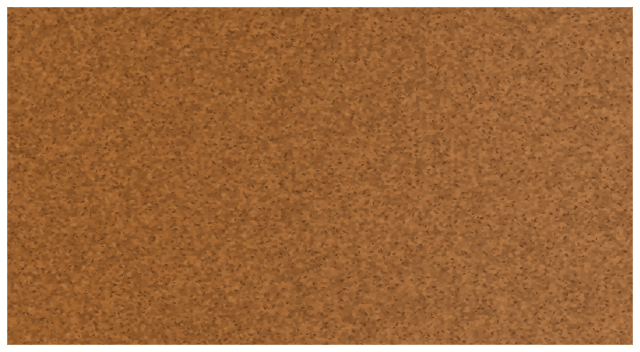
A WebGL 1 fragment shader for this texture:

```glsl
precision highp float;
// Fine-grained cork board with dark flecks and pale chips, inside a thin white margin.

uniform vec2 u_resolution;

// Colours
const vec3 MARGIN_WHITE = vec3(1.0, 1.0, 0.995);
const vec3 CORK_WARM    = vec3(0.592, 0.365, 0.172);
const vec3 CORK_DUSTY   = vec3(0.622, 0.408, 0.232);
const vec3 FLECK_DARK   = vec3(0.33, 0.18, 0.08);
const vec3 CHIP_PALE    = vec3(0.75, 0.53, 0.31);

// Layout, in canvas heights
const float MARGIN     = 0.0205;
const float EDGE_WIDTH = 0.0040;

// Grain: cells per canvas height, softness and contrast
const vec2  FINE_CELLS      = vec2(100.0, 125.0);
const vec2  COARSE_CELLS    = vec2(48.0, 62.0);
const float GRAIN_SHARPNESS = 9.0;
const float FINE_CONTRAST   = 0.23;
const float COARSE_CONTRAST = 0.09;

// Scattered pieces: cells per height, share of filled cells, strength
const float FLECK_CELLS    = 66.0;
const float FLECK_SHARE    = 0.42;
const float FLECK_STRENGTH = 0.60;
const float CHIP_CELLS     = 52.0;
const float CHIP_SHARE     = 0.30;
const float CHIP_STRENGTH  = 0.50;

vec3 hash3(vec2 cell) {
  vec3 q = fract(cell.xyx * vec3(0.1031, 0.1030, 0.0973));
  q += dot(q, q.yxz + 33.33);
  return fract((q.xxy + q.yzz) * q.zyx);
}

// Cellular noise: each cell has its own tone, with softly blended borders.
float grainTone(vec2 p) {
  vec2 base = floor(p);
  float total = 0.0;
  float weights = 0.0;
  for (int j = -1; j <= 1; j++) {
    for (int i = -1; i <= 1; i++) {
      vec2 cell = base + vec2(float(i), float(j));
      vec3 h = hash3(cell);
      vec2 d = cell + 0.1 + 0.8 * h.xy - p;
      float w = exp(-GRAIN_SHARPNESS * dot(d, d));
      total += w * h.z;
      weights += w;
    }
  }
  return total / weights - 0.5;
}

// Sparse soft ellipses with random size and mostly level direction.
float scatter(vec2 p, float share, float size) {
  vec2 base = floor(p);
  float mask = 0.0;
  for (int j = -1; j <= 1; j++) {
    for (int i = -1; i <= 1; i++) {
      vec2 cell = base + vec2(float(i), float(j));
      vec3 place = hash3(cell + 17.0);
      vec3 form = hash3(cell + 251.0);
      vec2 d = p - cell - place.xy;
      float angle = (form.x - 0.5) * 2.4;
      float c = cos(angle);
      float s = sin(angle);
      d = vec2(c * d.x + s * d.y, c * d.y - s * d.x);
      d /= size * mix(0.65, 1.25, form.y) * vec2(1.45, 0.8);
      float piece = 1.0 - smoothstep(0.35, 1.3, length(d));
      mask = max(mask, piece * step(place.z, share) * mix(0.4, 1.0, form.z));
    }
  }
  return mask;
}

// Broad uneven staining from layered sines.
float staining(vec2 p) {
  return sin(p.x * 4.1 + 1.3 * sin(p.y * 3.7)) * 0.5
       + sin(p.y * 6.3 - p.x * 2.2 + 0.8) * 0.3
       + sin(p.x * 11.0 + p.y * 8.0) * 0.2;
}

vec3 corkColour(vec2 p, float aspect) {
  // Base tint drifts from warm at upper left to dusty at lower right.
  float drift = smoothstep(0.15, 1.0, p.x / aspect + 0.15 * (0.5 - p.y));
  vec3 colour = mix(CORK_WARM, CORK_DUSTY, drift);
  colour *= 1.0 + 0.012 * staining(p);

  // Packed grains, with lighter grains slightly less saturated.
  float tone = FINE_CONTRAST * grainTone(p * FINE_CELLS)
             + COARSE_CONTRAST * grainTone(p * COARSE_CELLS + 91.0);
  colour *= 1.0 + tone * vec3(1.0, 1.15, 1.4);

  // Pale chips below, dark flecks on top.
  float chips = scatter(p * CHIP_CELLS + 400.0, CHIP_SHARE, 0.30);
  float flecks = scatter(p * FLECK_CELLS, FLECK_SHARE, 0.27);
  colour = mix(colour, CHIP_PALE, CHIP_STRENGTH * chips);
  return mix(colour, FLECK_DARK, FLECK_STRENGTH * flecks);
}

void main() {
  vec2 p = gl_FragCoord.xy / u_resolution.y;
  float aspect = u_resolution.x / u_resolution.y;

  // Signed distance to the board edge, positive inside.
  vec2 inset = min(p, vec2(aspect, 1.0) - p) - MARGIN;
  float board = smoothstep(-0.5 * EDGE_WIDTH, 0.5 * EDGE_WIDTH, min(inset.x, inset.y));

  gl_FragColor = vec4(mix(MARGIN_WHITE, corkColour(p, aspect), board), 1.0);
}
```
